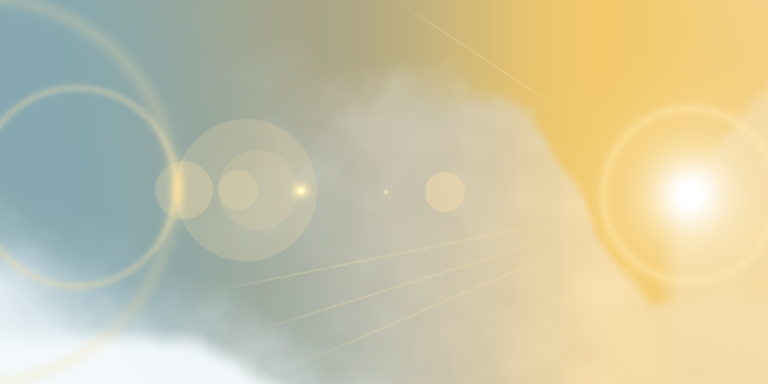
A Shadertoy shader for this background:

```glsl
// A hazy sky turning from teal to gold, with soft clouds and a low bright sun.
// Cloud banks are smooth height curves roughened by layered cellular noise;
// lens rings, discs, sparks and sun rays are drawn over them by distance.
// Units: canvas height = 1, origin at the lower left.

const vec3 TEAL = vec3(0.53, 0.66, 0.69);
const vec3 OLIVE = vec3(0.67, 0.65, 0.53);
const vec3 GOLD = vec3(0.95, 0.79, 0.42);
const vec3 CLOUD_COOL = vec3(0.65, 0.71, 0.70);
const vec3 CLOUD_GREY = vec3(0.78, 0.765, 0.69);
const vec3 CLOUD_WARM = vec3(0.96, 0.86, 0.66);
const vec3 MIST = vec3(0.96, 0.98, 0.99);
const vec3 FLARE = vec3(0.96, 0.87, 0.67);
const vec2 SUN = vec2(1.797, 0.492);

vec2 hash2(vec2 cell) {
    vec2 q = vec2(dot(cell, vec2(127.1, 311.7)), dot(cell, vec2(269.5, 183.3)));
    return fract(sin(q) * 43758.5);
}

// Smooth cellular noise: soft puffs around one random point per cell.
float puffs(vec2 p) {
    vec2 cell = floor(p), f = fract(p);
    float sum = 0.0;
    for (int j = -1; j <= 1; j++)
        for (int i = -1; i <= 1; i++) {
            vec2 o = vec2(i, j);
            vec2 d = o + hash2(cell + o) - f;
            sum += exp(-5.0 * dot(d, d));
        }
    return sum - 0.63;
}

float billow(vec2 p) {
    float sum = 0.0, weight = 0.5;
    for (int i = 0; i < 4; i++) {
        sum += weight * puffs(p);
        p = mat2(1.6, 1.2, -1.2, 1.6) * p + 3.7;
        weight *= 0.5;
    }
    return sum;
}

float disc(vec2 p, vec2 center, float radius, float soft) {
    return 1.0 - smoothstep(-soft, soft, length(p - center) - radius);
}

float ring(vec2 p, vec2 center, float radius, float width) {
    float d = (length(p - center) - radius) / width;
    return exp(-d * d);
}

float glow(vec2 p, vec2 center, vec2 size) {
    vec2 d = (p - center) / size;
    return exp(-dot(d, d));
}

// Thin ray leaving the sun at an angle, faded at both ends.
float ray(vec2 p, float angle, float reach) {
    vec2 dir = vec2(cos(angle), sin(angle));
    vec2 d = p - SUN;
    float along = dot(d, dir);
    float across = (d.x * dir.y - d.y * dir.x) / 0.0025;
    float fade = smoothstep(0.3, 0.55, along) * (1.0 - smoothstep(reach * 0.7, reach, along));
    return exp(-across * across) * fade;
}

vec3 skyColor(vec2 p) {
    vec3 sky = mix(TEAL, OLIVE, smoothstep(0.15, 1.0, p.x + 0.15 * (p.y - 0.5)));
    sky = mix(sky, GOLD, smoothstep(0.8, 1.58, p.x));
    return mix(sky, vec3(0.95, 0.83, 0.55), 0.8 * smoothstep(1.55, 2.0, p.x) * p.y);
}

vec3 addClouds(vec3 color, vec2 p) {
    float n = billow(p * 4.5);
    float fine = billow(p * 9.0 + 5.0);

    vec3 cloud = mix(CLOUD_COOL, CLOUD_GREY, smoothstep(0.55, 1.1, p.x + 0.3 * (p.y - 0.4)));
    cloud = mix(cloud, CLOUD_WARM, smoothstep(1.0, 1.65, p.x));
    cloud += 0.035 * n + 0.015 * fine;

    // Central bank, stepping down toward the sun.
    float top = 0.755 - 0.53 * smoothstep(1.31, 1.71, p.x) + 0.06 * n + 0.015 * fine;
    float soft = mix(0.12, 0.035, smoothstep(0.8, 1.45, p.x));
    float bank = 1.0 - smoothstep(-soft, soft, p.y - top);
    color = mix(color, cloud, 0.95 * bank * smoothstep(0.45, 0.95, p.x + 0.1 * n));

    // Bank behind the sun.
    float side = 1.75 + 0.26 * smoothstep(0.42, 0.85, p.y) + 0.05 * n;
    color = mix(color, CLOUD_WARM + 0.02 * n, 0.85 * smoothstep(-0.03, 0.04, p.x - side));

    // Pale mist and a white bank in the lower left.
    float mist = 1.0 - smoothstep(0.12, 0.55, p.y + 0.45 * p.x - 0.08 * n);
    color = mix(color, MIST, 0.85 * mist);
    float floorTop = 0.125 - 0.16 * smoothstep(0.45, 0.82, p.x) + 0.02 * n;
    return mix(color, MIST, 0.9 * (1.0 - smoothstep(-0.045, 0.035, p.y - floorTop)));
}

vec3 addFlares(vec3 color, vec2 p, float px) {
    float arcs = 0.32 * ring(p, vec2(0.2, 0.513), 0.258, 0.011)
               + 0.22 * ring(p, vec2(-0.047, 0.505), 0.5, 0.022);
    color = mix(color, FLARE, arcs);
    float discs = 0.22 * disc(p, vec2(0.641, 0.505), 0.185, px)
                + 0.12 * disc(p, vec2(0.672, 0.505), 0.104, px)
                + 0.16 * disc(p, vec2(0.620, 0.505), 0.052, px)
                + 0.25 * disc(p, vec2(0.479, 0.505), 0.0755, px)
                + 0.45 * disc(p, vec2(1.159, 0.500), 0.052, px);
    color = mix(color, FLARE, discs);
    color = mix(color, vec3(1.0, 0.9, 0.62), 0.7 * glow(p, vec2(0.464, 0.51), vec2(0.016, 0.06)));

    float sparks = glow(p, vec2(0.784, 0.503), vec2(0.007)) + 0.75 * glow(p, vec2(1.005, 0.5), vec2(0.005));
    color = mix(color, vec3(1.0, 0.96, 0.8), min(sparks, 1.0));
    color += vec3(0.22, 0.15, 0.04) * glow(p, vec2(0.784, 0.503), vec2(0.02));

    float rays = ray(p, 2.557, 1.0);
    for (int i = 0; i < 3; i++) rays += ray(p, 3.34 + 0.105 * float(i), 1.38 - 0.08 * float(i));
    return mix(color, FLARE, 0.3 * rays);
}

void mainImage(out vec4 fragColor, in vec2 fragCoord) {
    vec2 p = fragCoord / iResolution.y;
    vec3 color = addClouds(skyColor(p), p);
    color = addFlares(color, p, 1.0 / iResolution.y);

    // Sun halo, ring and core.
    color = mix(color, vec3(1.0, 0.93, 0.77), 0.65 * glow(p, SUN, vec2(0.2)));
    color = mix(color, vec3(1.0, 0.92, 0.70), 0.4 * ring(p, SUN, 0.225, 0.014));
    color = mix(color, vec3(1.0), min(1.0, 1.1 * glow(p, SUN, vec2(0.085))));
    fragColor = vec4(clamp(color, 0.0, 1.0), 1.0);
}
```
